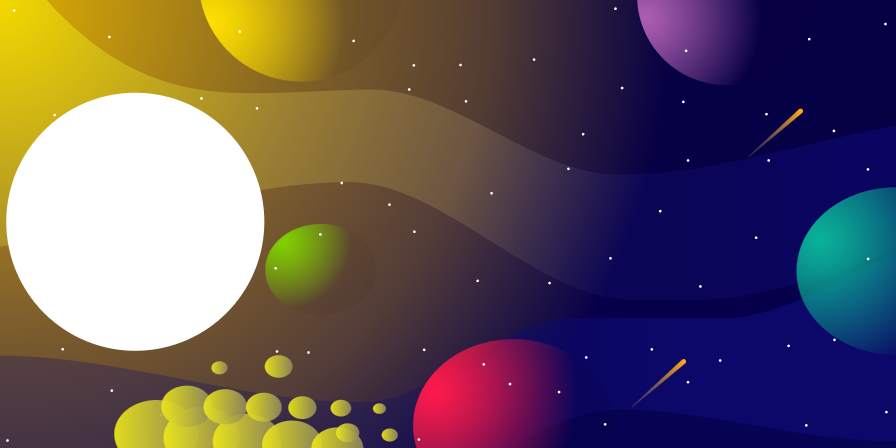
Reproduce this background procedurally as a WebGL 2 fragment shader.

```glsl
#version 300 es
precision highp float;

#define STAR_CELLS 6.0
#define STAR_RADIUS 0.0029
#define STAR_DENSITY 0.93
#define COMET_TAIL vec2(-0.115, -0.101)
#define COMET_WIDTH 0.0055
#define SUN_CENTER vec2(0.302, 0.505)
#define SUN_RADIUS 0.288
#define BUBBLE_LIT vec3(0.93, 0.91, 0.10)
#define BUBBLE_SHADE vec3(0.56, 0.53, 0.36)
#define DEEP_BLUE vec3(0.05, 0.04, 0.45)

uniform vec2 u_resolution;
out vec4 fragColor;

// Antialiased coverage of a signed distance, in canvas heights
float cover(float d) {
  return clamp(0.5 - d * u_resolution.y, 0.0, 1.0);
}

float ellipse(vec2 p, vec2 center, vec2 radii) {
  return (length((p - center) / radii) - 1.0) * min(radii.x, radii.y);
}

vec2 hash2(vec2 cell) {
  vec3 q = fract(cell.xyx * vec3(0.1031, 0.1030, 0.0973));
  q += dot(q, q.yzx + 33.33);
  return fract((q.xx + q.yz) * q.zy);
}

// Four-colour glow spreading from the upper left corner
vec3 glow(float d, vec3 core, vec3 warm, vec3 dusk, vec3 night) {
  vec3 c = mix(core, warm, clamp(d / 0.7, 0.0, 1.0));
  c = mix(c, dusk, clamp((d - 0.7) / 0.4, 0.0, 1.0));
  return mix(c, night, clamp((d - 1.1) / 0.4, 0.0, 1.0));
}

// Heights of the flowing band edges
float upperEdge(float x) {
  return 0.792 + 0.208 * pow(max(0.573 - x, 0.0) / 0.469, 2.5)
    + 0.008 * smoothstep(0.57, 0.83, x)
    - 0.19 * smoothstep(0.83, 1.38, x) + 0.13 * smoothstep(1.38, 2.21, x);
}

float middleEdge(float x) {
  return 0.4375 + 0.156 * smoothstep(-0.16, 0.78, x)
    - 0.263 * smoothstep(0.78, 1.41, x) + 0.151 * smoothstep(1.56, 2.24, x);
}

float lowerEdge(float x) {
  return 0.206 - 0.104 * smoothstep(0.0, 0.81, x)
    + 0.1875 * smoothstep(0.81, 1.28, x) + 0.221 * smoothstep(1.61, 2.24, x);
}

float floorEdge(float x) {
  return -0.029 + 0.115 * smoothstep(0.99, 1.38, x) - 0.07 * smoothstep(1.38, 1.98, x);
}

vec3 planet(vec3 base, vec2 p, vec2 center, vec2 radii, vec2 hot, vec3 tint, float reach) {
  float fade = clamp(length(p - hot) / reach, 0.0, 1.0);
  vec3 body = mix(tint, base * 0.95, sqrt(fade) * fade * 0.4 + fade * 0.6);
  return mix(base, body, cover(ellipse(p, center, radii)));
}

// A row of bubbles; xy is the place and z the radius
vec3 bubbleRow(vec3 base, vec2 p, vec3 first, vec3 stride, int count) {
  for (int i = 0; i < count; i++) {
    vec3 b = first + stride * float(i);
    float shade = clamp(0.5 + 0.5 * (p.x - b.x) / b.z, 0.0, 1.0);
    vec3 body = mix(BUBBLE_LIT, BUBBLE_SHADE, shade);
    base = mix(base, body, 0.93 * cover(ellipse(p, b.xy, b.z * vec2(1.0, 0.81))));
  }
  return base;
}

vec3 comet(vec3 base, vec2 p, vec2 head) {
  vec2 q = p - head;
  float t = clamp(dot(q, COMET_TAIL) / dot(COMET_TAIL, COMET_TAIL), 0.0, 1.0);
  float d = length(q - COMET_TAIL * t) - COMET_WIDTH * (1.0 - 0.75 * t);
  vec3 tint = mix(vec3(1.0, 0.65, 0.08), vec3(0.55, 0.45, 0.5), t);
  return mix(base, tint, cover(d) * (1.0 - 0.75 * t));
}

void main() {
  vec2 p = gl_FragCoord.xy / u_resolution.y;
  float d = length(p - vec2(0.0, 1.0));

  // Sky and bands
  vec3 dark = glow(d, vec3(0.88, 0.69, 0.0), vec3(0.50, 0.375, 0.15),
    vec3(0.32, 0.235, 0.20), vec3(0.025, 0.0, 0.27));
  vec3 light = glow(d, vec3(0.95, 0.85, 0.0), vec3(0.60, 0.49, 0.20),
    vec3(0.42, 0.33, 0.26), vec3(0.04, 0.02, 0.33));
  light.b += 0.05 * smoothstep(1.4, 2.0, p.x);
  vec3 low = mix(dark, DEEP_BLUE, 0.3 + 0.5 * smoothstep(0.9, 1.6, p.x));
  vec3 col = mix(dark, light, cover(p.y - upperEdge(p.x)));
  col = mix(col, dark + vec3(0.0, 0.0, 0.02), cover(p.y - middleEdge(p.x)));
  col = mix(col, low, cover(p.y - lowerEdge(p.x)));
  col = mix(col, dark + vec3(0.0, 0.01, 0.05), cover(p.y - floorEdge(p.x)));

  // Planets
  col = planet(col, p, vec2(0.672, 1.047), vec2(0.229), vec2(0.47, 0.95), vec3(1.0, 0.88, 0.0), 0.3);
  col = planet(col, p, vec2(1.622, 1.01), vec2(0.2), vec2(1.44, 0.96), vec3(0.68, 0.37, 0.70), 0.26);
  col = planet(col, p, vec2(0.716, 0.398), vec2(0.124, 0.102), vec2(0.633, 0.46), vec3(0.50, 0.82, 0.0), 0.15);
  col = planet(col, p, vec2(2.0, 0.395), vec2(0.222, 0.187), vec2(1.83, 0.466), vec3(0.04, 0.70, 0.60), 0.32);
  col = planet(col, p, vec2(1.146, 0.05), vec2(0.224, 0.193), vec2(0.97, 0.127), vec3(1.0, 0.10, 0.30), 0.32);

  // Stars, one per cell
  vec2 cell = floor(p * STAR_CELLS);
  vec2 spot = (cell + 0.1 + 0.8 * hash2(cell)) / STAR_CELLS;
  float lit = step(hash2(cell + 57.0).x, STAR_DENSITY);
  col = mix(col, vec3(1.0), lit * cover(length(p - spot) - STAR_RADIUS));

  // Comets, bubbles and the sun disc
  col = comet(col, p, vec2(1.787, 0.752));
  col = comet(col, p, vec2(1.526, 0.193));
  col = bubbleRow(col, p, vec3(0.49, 0.179, 0.018), vec3(0.132, 0.003, 0.013), 2);
  col = bubbleRow(col, p, vec3(0.349, 0.031, 0.094), vec3(0.101, -0.008, -0.009), 5);
  col = bubbleRow(col, p, vec3(0.417, 0.093, 0.057), vec3(0.086, -0.001, -0.0085), 6);
  col = bubbleRow(col, p, vec3(0.776, 0.034, 0.026), vec3(0.094, -0.005, -0.008), 2);
  col = mix(col, vec3(1.0), cover(length(p - SUN_CENTER) - SUN_RADIUS));
  fragColor = vec4(col, 1.0);
}
```
